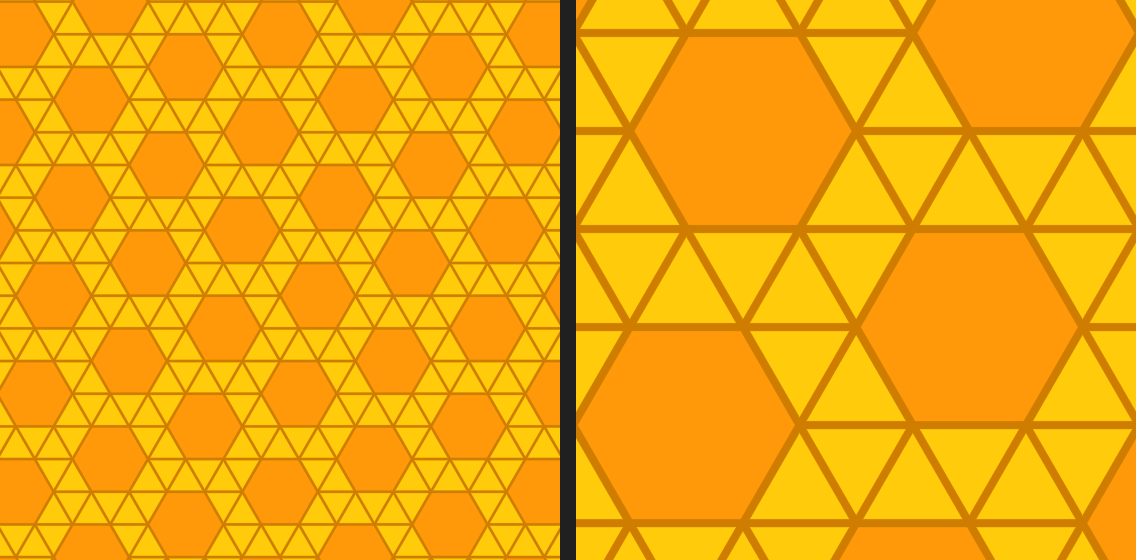
Left: the whole. Right: its middle third, enlarged.
Write a Shadertoy shader that draws this pattern.

```glsl
#define SIDE 0.06738
#define LINE_WIDTH 0.0048
#define ORIGIN vec2(0.1632, 0.8221)
#define HEX_COLOR vec3(1.0, 0.60, 0.04)
#define TRIANGLE_COLOR vec3(1.0, 0.795, 0.04)
#define LINE_COLOR vec3(0.81, 0.49, 0.0)

const float ROW_HEIGHT = SIDE * sqrt(3.0) / 2.0;

// Skewed coordinates whose integer points are the triangle corners
vec2 toLattice(vec2 p) {
    float row = p.y / ROW_HEIGHT;
    return vec2(p.x / SIDE - 0.5 * row, row);
}

// Distance to the nearest integer
float lineDistance(float t) {
    return abs(fract(t + 0.5) - 0.5);
}

// Distance to the closest line of the three families, in row heights
float triangleGrid(vec2 q) {
    return min(min(lineDistance(q.x), lineDistance(q.y)), lineDistance(q.x + q.y));
}

// Signed distance to a hexagon of unit inradius, in row heights
float hexagon(vec2 q) {
    return max(max(abs(q.x), abs(q.y)), abs(q.x + q.y)) - 1.0;
}

// One lattice point in seven is the centre of a hexagon
bool isHexCenter(vec2 corner) {
    return mod(corner.x - 2.0 * corner.y + 0.5, 7.0) < 1.0;
}

void mainImage(out vec4 fragColor, in vec2 fragCoord) {
    float pixel = 1.0 / iResolution.y;
    vec2 q = toLattice(fragCoord * pixel - ORIGIN);
    vec2 cell = floor(q);

    float edge = triangleGrid(q);
    vec3 color = TRIANGLE_COLOR;

    // Hexagons replace the six triangles around their centre
    for (int k = 0; k < 4; k++) {
        vec2 corner = cell + vec2(k % 2, k / 2);
        float d = hexagon(q - corner);
        if (isHexCenter(corner) && d < 0.0) {
            edge = -d;
            color = HEX_COLOR;
        }
    }

    // Smoothed outlines
    float d = edge * ROW_HEIGHT - 0.5 * LINE_WIDTH;
    float ink = 1.0 - smoothstep(-0.75 * pixel, 0.75 * pixel, d);
    fragColor = vec4(mix(color, LINE_COLOR, ink), 1.0);
}
```
